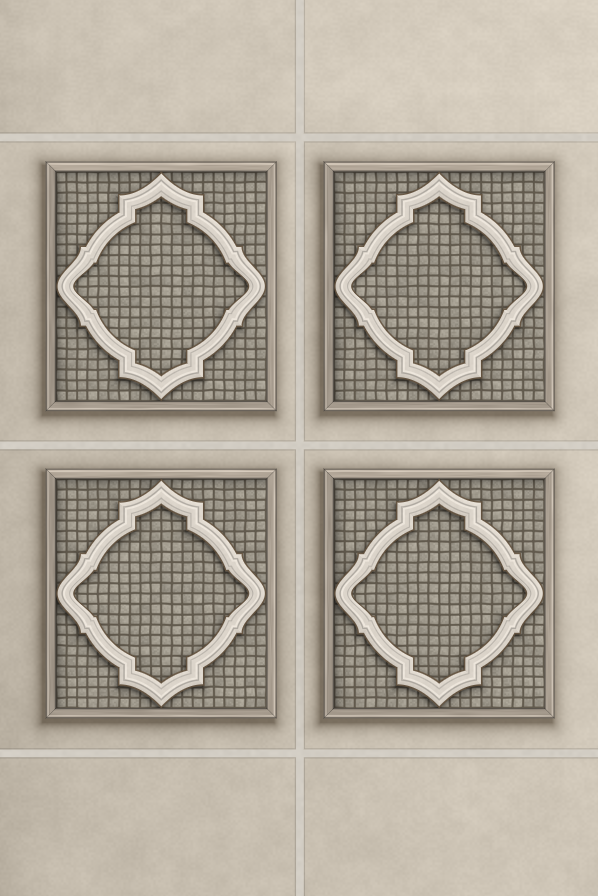
Write a Shadertoy shader that draws this pattern.

```glsl
#define PANEL 0.1934                  // panel half width, canvas width = 1
#define PITCH vec2(0.4648, 0.5137)    // spacing of the panels
#define MIDDLE vec2(0.502, 0.7627)    // centre of the panel group
#define GROUT_WIDTH 0.0064
#define FRAME_OUTER vec2(1.0, 1.08)   // in panel half widths
#define FRAME_INNER vec2(0.909, 0.99)
#define CELLS vec2(20.0, 22.0)
#define BAND 0.141
#define WALL_COLOR vec3(0.805, 0.770, 0.712)
#define MOSAIC_COLOR vec3(0.625, 0.602, 0.552)
#define FRAME_COLOR vec3(0.665, 0.622, 0.568)
#define IVORY vec3(0.860, 0.832, 0.792)

float hash(vec2 p) { return fract(sin(dot(p, vec2(127.1, 311.7))) * 43758.5453); }

float noise(vec2 p) {
    vec2 i = floor(p), f = fract(p);
    f = f * f * (3.0 - 2.0 * f);
    return mix(mix(hash(i), hash(i + vec2(1, 0)), f.x),
               mix(hash(i + vec2(0, 1)), hash(i + vec2(1, 1)), f.x), f.y);
}

float box(vec2 p, vec2 size) {
    vec2 d = abs(p) - size;
    return length(max(d, 0.0)) + min(max(d.x, d.y), 0.0);
}

// Circle joined with ogee points above and below, rounded points at the sides
float quatrefoil(vec2 p) {
    p = abs(p);
    float u = 1.0 - min(p.x / 0.364, 1.0);
    float v = 3.14159 * min(p.y / 0.343, 1.0);
    vec2 slope = vec2(1.055 * u, 0.925 * sin(v));
    vec2 tip = vec2(p.y - 0.788 - 0.192 * u * u, p.x - 0.798 - 0.101 * cos(v));
    tip /= sqrt(1.0 + slope * slope);
    float lobes = min(max(p.x - 0.364, tip.x), max(p.y - 0.343, tip.y));
    return min(length(p) - 0.737, lobes);
}

float fill(float d, float aa) { return clamp(0.5 - d / aa, 0.0, 1.0); }

float line(float d, float halfWidth, float aa) {
    return fill(abs(d) - halfWidth, aa) * min(1.0, 2.0 * halfWidth / aa);
}

vec3 wall(vec2 p, float aa) {
    vec2 g = (p - vec2(0.5015, 0.7535)) / vec2(1.0, 0.515), tile = floor(g);
    vec2 d = abs(g - round(g)) * vec2(1.0, 0.515);
    float joint = min(d.x, d.y) - GROUT_WIDTH;
    float light = 0.05 * (p.x - 0.5) + 0.035 * (p.y - 0.75) + 0.02 * (hash(tile) - 0.5);
    float mottle = 0.025 * (noise(p * 14.0 + tile * 9.0) + noise(p * 43.0) + noise(p * 240.0) - 1.5);
    vec3 col = WALL_COLOR + light + mottle - 0.03 * smoothstep(0.0, 0.09, 0.09 - p.x);
    col *= 1.0 - 0.13 * line(joint - 0.001, 0.0012, aa);
    vec3 grout = vec3(0.828, 0.808, 0.772) + 0.03 * (noise(p * 130.0) - 0.5);
    return mix(col, grout, fill(joint, aa));
}

vec3 mosaic(vec2 q, vec2 seed, float aa) {
    vec2 size = 2.0 * FRAME_INNER / CELLS;
    vec2 wobble = vec2(noise(q * 9.0 + seed), noise(q * 9.0 + seed + 40.0)) - 0.5;
    vec2 g = (q + FRAME_INNER + 0.009 * wobble) / size;
    vec2 f = (fract(g) - 0.5) * size;
    float d = box(f, 0.5 * size - 0.017) - 0.008;
    vec3 col = MOSAIC_COLOR * (0.95 + 0.11 * hash(floor(g) + seed * 31.0));
    col += 0.08 * (noise(q * 70.0 + seed) - 0.5) + 0.5 * (f.x + f.y);
    return mix(vec3(0.385, 0.355, 0.305), col, fill(d, aa * 1.3));
}

// Mitred rails with grain along their length
vec3 frame(vec2 q, vec2 seed, float aa) {
    vec2 e = abs(q) - FRAME_INNER;
    bool upright = e.x > e.y;
    float tone = upright ? (q.x < 0.0 ? 0.94 : 1.0) : (q.y < 0.0 ? 0.97 : 1.06);
    vec2 grain = q * (upright ? vec2(90.0, 5.0) : vec2(5.0, 90.0));
    float edge = -box(q, FRAME_OUTER);
    vec3 col = FRAME_COLOR * tone + 0.07 * (noise(grain + seed * 13.0) - 0.5);
    col += 0.13 * line(edge - 0.022, 0.006, aa);
    col *= 1.0 - 0.22 * line(e.x - e.y, 0.005, aa);
    col *= 1.0 - 0.35 * line(edge, 0.011, aa);
    return col * (1.0 - 0.45 * line(max(e.x, e.y), 0.011, aa));
}

vec3 molding(vec2 q, float d, float aa) {
    vec2 h = vec2(0.004, 0.0);
    vec2 normal = vec2(quatrefoil(q + h) - d, quatrefoil(q + h.yx) - d) / h.x;
    float t = -d / BAND;
    float bevel = 1.0 - smoothstep(0.0, 0.4, t) - smoothstep(0.65, 1.0, t);
    vec3 col = IVORY + 0.055 * bevel * dot(normal, vec2(0.5, 0.8)) + 0.025 * (noise(q * 45.0) - 0.5);
    col *= 1.0 - 0.20 * line(d + 0.30 * BAND, 0.006, aa);
    col *= 1.0 - 0.15 * line(d + 0.76 * BAND, 0.005, aa);
    return col + 0.07 * line(d + 0.42 * BAND, 0.008, aa);
}

void mainImage(out vec4 fragColor, in vec2 fragCoord) {
    vec2 p = fragCoord / iResolution.x;
    float pixel = 1.0 / iResolution.x, aa = pixel / PANEL;
    vec2 id = clamp(floor((p - MIDDLE) / PITCH), -1.0, 0.0), seed = id + 3.0;
    vec2 q = (p - MIDDLE - (id + 0.5) * PITCH) / PANEL;
    // Wall with the soft shadow of each panel
    float shadow = max(box(q + vec2(0.025, 0.035), FRAME_OUTER), 0.0);
    vec3 col = wall(p, pixel) * (1.0 - vec3(0.40, 0.43, 0.47) * exp(-shadow * 17.0));
    // Recessed mosaic, shaded by the frame and the molding
    vec2 depth = FRAME_INNER - vec2(-q.x, q.y);
    float shade = quatrefoil(q + vec2(0.012, 0.022));
    vec3 ground = mosaic(q, seed, aa);
    ground *= 1.0 - 0.40 * exp(-max(min(depth.x, depth.y), 0.0) * 25.0);
    ground *= 1.0 - 0.45 * exp(-max(max(shade, -shade - BAND), 0.0) * 38.0);
    // Frame and molding on top
    col = mix(col, frame(q, seed, aa), fill(box(q, FRAME_OUTER), aa));
    col = mix(col, ground, fill(box(q, FRAME_INNER), aa));
    float d = quatrefoil(q), band = max(d, -d - BAND);
    col = mix(col, vec3(0.40, 0.33, 0.25), 0.85 * fill(band - 0.010, aa));
    col = mix(col, molding(q, d, aa), fill(band + 0.003, aa));
    fragColor = vec4(clamp(col, 0.0, 1.0), 1.0);
}
```
